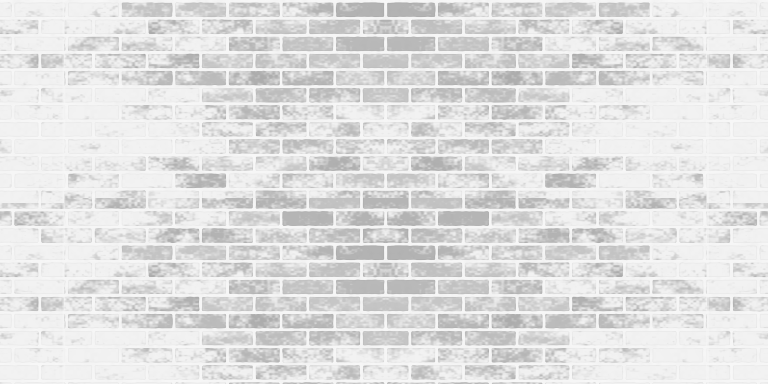
Give the GLSL for this texture, as a WebGL 1 fragment shader.

```glsl
precision highp float;
// Whitewashed brick wall: mirrored running bond with worn paint and offset tile seams.

uniform vec2 u_resolution;

// Lengths are fractions of the canvas height, measured from the top.
const float MIRROR_X = 1.0044;      // axis of left-right symmetry
const float SIDE_SEAM = 0.838;      // distance of the side seams from the axis
const float BRICK_LENGTH = 0.1396;
const float COURSE_HEIGHT = 0.04453;
const float FIRST_JOINT = 0.0031;
const float CENTRE_TRIM = 0.0068;   // length lost by the bricks at the axis
const float TILE_PERIOD = 0.6328;   // vertical repeat, 14 courses plus a cut
const float CENTRE_CUT = 0.5156;
const float SIDE_CUT = 0.5286;
const float JOINT_HALF = 0.0037;
const float CORNER = 0.0035;

const vec3 MORTAR = vec3(0.968);
const vec3 PAINT = vec3(0.948);
const vec3 BRICK_DARK = vec3(0.675);
const vec3 BRICK_LIGHT = vec3(0.785);

float hash(vec2 p) {
  vec3 q = fract(vec3(p.xyx) * vec3(0.1031, 0.1030, 0.0973));
  q += dot(q, q.yzx + 33.33);
  return fract((q.x + q.y) * q.z);
}

float noise(vec2 p) {
  vec2 i = floor(p);
  vec2 f = fract(p);
  f = f * f * (3.0 - 2.0 * f);
  return mix(mix(hash(i), hash(i + vec2(1.0, 0.0)), f.x),
             mix(hash(i + vec2(0.0, 1.0)), hash(i + vec2(1.0, 1.0)), f.x), f.y);
}

float fbm(vec2 p) {
  float sum = 0.0;
  float amplitude = 0.5;
  for (int i = 0; i < 4; i++) {
    sum += amplitude * noise(p);
    p = p * 2.1 + 17.3;
    amplitude *= 0.5;
  }
  return sum / 0.9375;
}

// Wall colour; p.x is the distance from the mirror axis, p.y runs down.
vec3 wall(vec2 p, float pixel) {
  // Courses alternate by half a brick
  float course = (p.y - FIRST_JOINT) / COURSE_HEIGHT;
  float row = floor(course);
  float odd = mod(row, 2.0);
  float along = (p.x + CENTRE_TRIM) / BRICK_LENGTH + 0.5 * odd;
  vec2 id = vec2(floor(along), row);
  vec2 cell = vec2(fract(along), fract(course));

  // Distance inside the rounded, slightly ragged brick outline
  vec2 inset = min(cell, 1.0 - cell) * vec2(BRICK_LENGTH, COURSE_HEIGHT);
  if (odd < 0.5) inset.x = min(inset.x, p.x);
  inset -= JOINT_HALF;
  float edge = min(min(inset.x, inset.y), CORNER - length(max(CORNER - inset, 0.0)));
  edge += 0.0016 * (noise(p * 110.0 + 40.0) - 0.5);
  float brick = smoothstep(-0.6 * pixel, 0.6 * pixel, edge);

  // Paint is thicker at the sides and in a pale band of courses
  float side = step(SIDE_SEAM, p.x);
  vec2 seed = id + vec2(31.0 + 57.0 * side, 83.0);
  float band = exp(-pow((row - 6.8) / 2.0, 2.0)) + 0.5 * step(10.0, row);
  float cover = 0.29 + 0.46 * smoothstep(0.2, 0.85, p.x) + 0.3 * band;
  cover += 0.48 * (hash(seed) - 0.5);

  // Smeared patches and fine grain
  vec2 q = p + 3.7 * hash(seed + 9.0) + 2.0;
  cover += 1.25 * (fbm(q * vec2(17.0, 38.0)) - 0.5);
  cover += 0.5 * (noise(q * vec2(130.0, 190.0)) - 0.5);
  float painted = smoothstep(0.08, 0.92, cover);

  vec3 clay = mix(BRICK_DARK, BRICK_LIGHT, hash(seed + 21.0));
  vec3 face = mix(clay, PAINT, painted);
  face -= 0.035 * (1.0 - smoothstep(0.0, 0.004, edge));
  vec3 mortar = MORTAR - 0.03 * noise(p * 90.0) * noise(p * 23.0);
  return mix(mortar, face, brick);
}

void main() {
  float pixel = 1.0 / u_resolution.y;
  vec2 p = vec2(gl_FragCoord.x, u_resolution.y - gl_FragCoord.y) * pixel;
  p.x = abs(p.x - MIRROR_X);

  // Tile repeats below the cut, which sits lower outside the side seams
  float cut = p.x < SIDE_SEAM ? CENTRE_CUT : SIDE_CUT;
  float below = smoothstep(-0.5 * pixel, 0.5 * pixel, p.y - cut);
  vec3 color = mix(wall(p, pixel), wall(p - vec2(0.0, TILE_PERIOD), pixel), below);

  // Faint pale strip along the side seams
  float strip = 1.0 - smoothstep(0.002, 0.002 + 1.2 * pixel, abs(p.x - SIDE_SEAM));
  color = mix(color, MORTAR, 0.5 * strip);

  gl_FragColor = vec4(color, 1.0);
}
```
